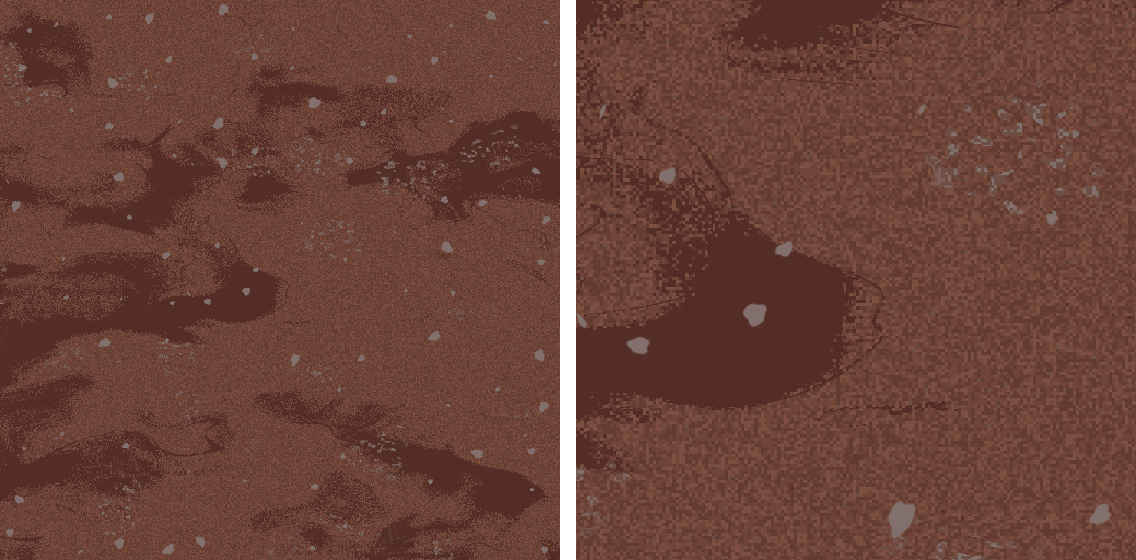
Left, the full canvas; right, a detail of the centre.
A WebGL 1 fragment shader for this texture:

```glsl
precision highp float;

uniform vec2 u_resolution;

const vec3 DARK_EARTH = vec3(0.33, 0.18, 0.15);
const vec3 DEEP_CLAY = vec3(0.39, 0.23, 0.19);
const vec3 MID_CLAY = vec3(0.44, 0.27, 0.22);
const vec3 PALE_CLAY = vec3(0.49, 0.31, 0.25);
const vec3 DUST = vec3(0.43, 0.31, 0.27);
const vec3 STONE = vec3(0.51, 0.44, 0.43);
const float GRAINS = 512.0;

float hash(vec2 p, float seed) {
  vec3 q = fract(vec3(p.xyx) * vec3(0.1031, 0.1030, 0.0973) + seed * 0.137);
  q += dot(q, q.yzx + 33.33);
  return fract((q.x + q.y) * q.z);
}

// Cellular noise: values of nearby scattered points, blended by distance
float cellNoise(vec2 p, float seed) {
  vec2 cell = floor(p);
  float total = 0.0;
  float weights = 0.0;
  for (int y = -1; y <= 1; y++) {
    for (int x = -1; x <= 1; x++) {
      vec2 id = cell + vec2(float(x), float(y));
      vec2 toPoint = id + vec2(hash(id, seed), hash(id, seed + 1.0)) - p;
      float weight = exp(-6.0 * dot(toPoint, toPoint));
      total += weight * hash(id, seed + 2.0);
      weights += weight;
    }
  }
  return total / weights;
}

float layeredNoise(vec2 p, float seed) {
  float total = 0.0;
  float range = 0.0;
  float amplitude = 1.0;
  for (int i = 0; i < 5; i++) {
    total += amplitude * cellNoise(p, seed + float(i) * 3.0);
    range += amplitude;
    amplitude *= 0.55;
    p = p * 2.07 + 5.3;
  }
  return total / range;
}

// Share of dark earth: ragged flat patches with thin wavy veins
float darkShare(vec2 uv) {
  vec2 p = uv * vec2(4.5, 8.0) + 20.0;
  vec2 bend = vec2(cellNoise(p * 1.6, 31.0), cellNoise(p * 1.6, 37.0)) - 0.5;
  p += bend * vec2(1.0, 0.8);
  float tone = layeredNoise(p, 1.0);
  float contour = abs(cellNoise(p * vec2(1.2, 1.9) + bend, 43.0) - 0.5);
  tone -= 0.1 * (1.0 - smoothstep(0.005, 0.03, contour));
  return 1.0 - smoothstep(0.32, 0.47, tone);
}

vec3 clayGrain(float pick) {
  vec3 color = mix(DEEP_CLAY, MID_CLAY, step(0.34, pick));
  color = mix(color, PALE_CLAY, step(0.75, pick));
  return mix(color, DUST, step(0.985, pick));
}

// Coverage of one scattered, slightly lumpy stone per occupied cell
float stones(vec2 uv, float count, float share, vec2 radii, vec2 stretches, float seed) {
  vec2 p = uv * count;
  vec2 id = floor(p);
  vec2 jitter = vec2(hash(id, seed), hash(id, seed + 1.0));
  vec2 d = (fract(p) - mix(vec2(0.2), vec2(0.8), jitter)) / count;
  float turn = (hash(id, seed + 2.0) - 0.5) * 2.6;
  d = mat2(cos(turn), -sin(turn), sin(turn), cos(turn)) * d;
  float size = hash(id, seed + 3.0);
  float stretch = sqrt(mix(stretches.x, stretches.y, hash(id, seed + 4.0)));
  d *= vec2(1.0 / stretch, stretch);
  float angle = atan(d.y, d.x + 1e-6);
  float lump = 1.0 + 0.12 * sin(angle * 3.0 + size * 40.0) + 0.07 * sin(angle * 5.0 + turn * 9.0);
  float edge = length(d) - mix(radii.x, radii.y, size * size) * lump;
  return (1.0 - smoothstep(-0.0008, 0.0008, edge)) * step(hash(id, seed + 5.0), share);
}

void main() {
  vec2 uv = gl_FragCoord.xy / min(u_resolution.x, u_resolution.y);
  vec2 grain = floor(uv * GRAINS);

  // Grainy clay broken by dark earth
  vec3 color = clayGrain(hash(grain, 51.0));
  color = mix(color, DARK_EARTH, step(hash(grain, 57.0), darkShare(uv)));

  // Loose clusters of dusty crumbs
  float cluster = smoothstep(0.76, 0.9, cellNoise(uv * vec2(11.0, 17.0) + 3.0, 61.0));
  float crumb = cellNoise(uv * vec2(150.0, 210.0), 67.0);
  vec3 crumbColor = mix(DUST, STONE, step(0.6, hash(grain, 71.0)));
  color = mix(color, crumbColor, cluster * smoothstep(0.72, 0.8, crumb));

  // Rounded pebbles and thin slivers
  float pebbles = stones(uv, 12.0, 0.55, vec2(0.003, 0.0100), vec2(1.0, 1.6), 73.0);
  float slivers = stones(uv + 0.04, 9.0, 0.3, vec2(0.002, 0.0035), vec2(2.0, 4.0), 83.0);
  color = mix(color, STONE, max(pebbles, slivers));

  gl_FragColor = vec4(color, 1.0);
}
```
